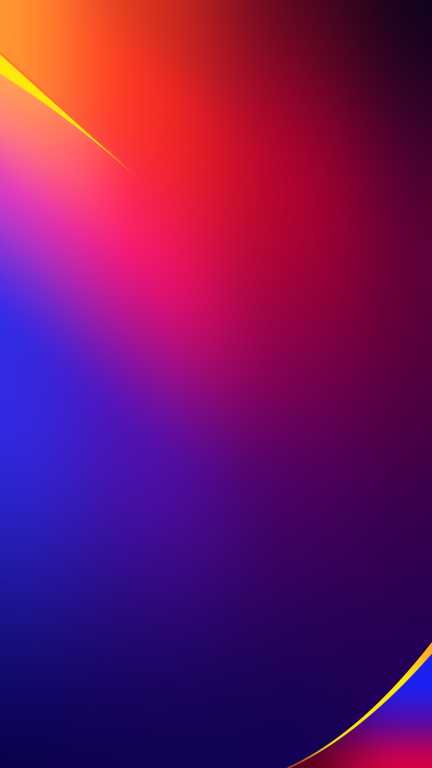
A WebGL 1 fragment shader for this background:

```glsl
precision highp float;
// Glowing diagonal gradient: orange and red fall through magenta into blue and navy.
// Four vertical colour ramps are sheared and blended across the width, then a
// tapering yellow streak (upper left) and a curved, lit corner (lower right) are added.

uniform vec2 u_resolution;

#define SHEAR 0.42          // diagonal tilt of the ramps
#define COLUMN_FOCUS 20.0   // how tightly each ramp holds its column
#define STREAK_START 0.071  // depth of the streak at the left edge
#define STREAK_SLOPE 0.505
#define STREAK_LENGTH 0.325
#define STREAK_WIDTH 0.025
#define CORNER_LEFT 0.663   // where the corner arc meets the bottom
#define CORNER_HEIGHT 0.164
#define CORNER_RIM 0.015
#define YELLOW vec3(1.0, 0.91, 0.04)
#define NAVY vec3(0.07, 0.01, 0.33)

// Ramps run from the top (0) to the bottom (1).
vec3 leftRamp(float y) {
  vec3 c = vec3(1.0, 0.64, 0.19);
  c = mix(c, vec3(1.0, 0.52, 0.45), smoothstep(0.07, 0.17, y));
  c = mix(c, vec3(0.92, 0.25, 0.76), smoothstep(0.14, 0.25, y));
  c = mix(c, vec3(0.18, 0.18, 0.93), smoothstep(0.20, 0.43, y));
  return mix(c, vec3(0.03, 0.0, 0.28), smoothstep(0.50, 1.05, y));
}

vec3 innerRamp(float y) {
  vec3 c = vec3(0.88, 0.18, 0.11);
  c = mix(c, vec3(1.0, 0.17, 0.13), smoothstep(0.0, 0.12, y));
  c = mix(c, vec3(1.0, 0.07, 0.43), smoothstep(0.12, 0.36, y));
  c = mix(c, vec3(0.34, 0.06, 0.70), smoothstep(0.30, 0.60, y));
  return mix(c, NAVY, smoothstep(0.52, 1.0, y));
}

vec3 outerRamp(float y) {
  vec3 c = vec3(0.33, 0.02, 0.12);
  c = mix(c, vec3(0.70, 0.0, 0.19), smoothstep(-0.05, 0.24, y));
  c = mix(c, vec3(0.34, 0.0, 0.38), smoothstep(0.25, 0.65, y));
  return mix(c, NAVY, smoothstep(0.50, 1.0, y));
}

vec3 rightRamp(float y) {
  vec3 c = vec3(0.02, 0.01, 0.10);
  c = mix(c, vec3(0.32, 0.0, 0.22), smoothstep(-0.06, 0.36, y));
  return mix(c, vec3(0.14, 0.0, 0.33), smoothstep(0.35, 0.90, y));
}

// Normalised bell weights blend the ramps without visible seams.
vec3 backdrop(float x, float depth) {
  vec4 offset = x - vec4(0.0, 1.0, 2.0, 3.0) / 3.0;
  vec4 weight = exp(-COLUMN_FOCUS * offset * offset);
  weight /= dot(weight, vec4(1.0));
  float tilt = SHEAR * (1.0 - smoothstep(0.45, 1.0, depth));
  return weight.x * leftRamp(depth - tilt * offset.x)
       + weight.y * innerRamp(depth - tilt * offset.y)
       + weight.z * outerRamp(depth - 0.4 * tilt * offset.z)
       + weight.w * rightRamp(depth);
}

// Positive distance is inside; the edge is one pixel soft.
float fill(float distance, float pixel) {
  return smoothstep(-pixel, pixel, distance);
}

vec3 addStreak(vec3 c, float x, float depth, float pixel) {
  float taper = clamp(1.0 - x / STREAK_LENGTH, 0.0, 1.0);
  float below = depth - STREAK_START - STREAK_SLOPE * x;
  float width = STREAK_WIDTH * taper * taper;
  // Peach haze under the streak and a fine warm line above it
  float haze = fill(below, pixel) * exp(-14.0 * max(below, 0.0));
  c += vec3(0.0, 0.10, 0.12) * haze * smoothstep(0.0, 0.5, taper);
  float rim = fill(below + 0.004, pixel) * smoothstep(0.0, 0.3, taper);
  c = mix(c, vec3(1.0, 0.40, 0.10), 0.5 * rim * (1.0 - fill(below, pixel)));
  float streak = fill(below, pixel) * fill(width - below, pixel);
  return mix(c, YELLOW, streak * smoothstep(0.0, 0.15, taper));
}

vec3 addCorner(vec3 c, float x, float height, float pixel) {
  float t = (x - CORNER_LEFT) / (1.0 - CORNER_LEFT);
  float run = max(t, 0.0);
  float inside = CORNER_HEIGHT * run * (0.52 + 0.48 * run) - height;
  float rimWidth = mix(0.002, CORNER_RIM, run * run);
  // Crimson floor rising through violet to blue beneath the arc
  vec3 glow = mix(vec3(0.82, 0.0, 0.28), vec3(0.36, 0.03, 0.62),
                  smoothstep(0.0, 0.07, height));
  glow = mix(glow, vec3(0.10, 0.13, 0.95), smoothstep(0.045, 0.115, height));
  glow *= mix(0.4, 1.0, smoothstep(0.0, 0.8, t));
  vec3 rim = mix(YELLOW, vec3(1.0, 0.68, 0.14), smoothstep(0.8, 1.0, t));
  rim = mix(vec3(0.75, 0.3, 0.2), rim, smoothstep(0.0, 0.35, t));
  float mask = fill(inside, pixel) * step(0.0, t);
  return mix(c, mix(rim, glow, fill(inside - rimWidth, pixel)), mask);
}

void main() {
  vec2 uv = gl_FragCoord.xy / u_resolution;
  float pixel = 1.0 / u_resolution.y;
  float depth = 1.0 - uv.y;
  vec3 color = backdrop(uv.x, depth);
  color = addStreak(color, uv.x, depth, pixel);
  color = addCorner(color, uv.x, uv.y, pixel);
  gl_FragColor = vec4(clamp(color, 0.0, 1.0), 1.0);
}
```
